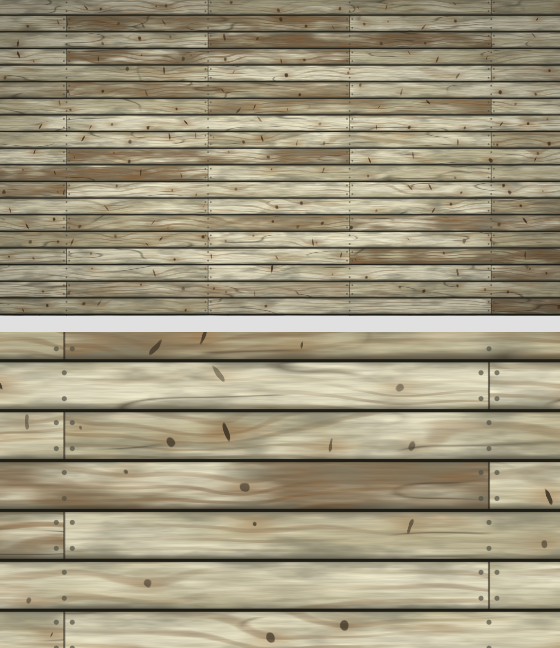
Top, the full canvas; bottom, a detail of the centre.
Reproduce this texture procedurally as a Shadertoy shader.

```glsl
const float ROWS = 19.0;
const float ROW_SHIFT = 0.09;
const float COLUMN = 8.512;       // fastener spacing, in plank heights
const float FIRST_COLUMN = 4.0;

const vec3 CREAM = vec3(0.81, 0.79, 0.69);
const vec3 TAN = vec3(0.68, 0.65, 0.53);
const vec3 BROWN = vec3(0.43, 0.35, 0.25);
const vec3 RUST = vec3(0.52, 0.36, 0.20);
const vec3 GREY = vec3(0.45, 0.44, 0.37);
const vec3 DARK = vec3(0.17, 0.14, 0.10);
const vec3 GAP = vec3(0.11, 0.11, 0.085);

float hash(vec2 p) {
    return fract(sin(dot(p, vec2(127.1, 311.7))) * 43758.5453);
}

float noise(vec2 p) {
    vec2 i = floor(p), f = fract(p);
    f = f * f * (3.0 - 2.0 * f);
    return mix(mix(hash(i), hash(i + vec2(1, 0)), f.x),
               mix(hash(i + vec2(0, 1)), hash(i + vec2(1, 1)), f.x), f.y);
}

float fbm(vec2 p) {
    float sum = 0.0, amp = 0.53;
    for (int k = 0; k < 4; k++) {
        sum += amp * noise(p);
        p = p * 2.03 + 17.3;
        amp *= 0.5;
    }
    return sum;
}

// Filled shape from a signed distance, softened by one pixel
float cover(float dist, float px) {
    return 1.0 - smoothstep(-px, px, dist);
}

// x: dark core, y: stained halo, z: bend of the grain
vec3 knots(vec2 q, vec2 seed, float px) {
    const float CELL = 1.9;
    vec3 sum = vec3(0.0);
    float cell = floor(q.x / CELL);
    for (float k = -1.0; k <= 1.0; k++) {
        vec2 id = vec2(cell + k, 0.0) + seed;
        if (hash(id + 3.1) > 0.6) continue;
        vec2 center = vec2((cell + k + hash(id)) * CELL, 0.2 + 0.6 * hash(id + 7.7));
        vec2 d = q - center;
        float angle = (hash(id + 5.3) - 0.5) * 1.6;
        vec2 r = mat2(cos(angle), -sin(angle), sin(angle), cos(angle)) * d;
        float size = mix(0.04, 0.11, hash(id + 9.2));
        float slit = mix(1.1, 1.9, step(0.6, hash(id + 1.9)));
        float ragged = 0.05 * (noise(q * 9.0 + seed) - 0.5);
        float dist = length(r * vec2(slit, 1.0 / slit)) - size + ragged;
        float strength = mix(0.5, 1.0, hash(id + 2.6));
        sum.x = max(sum.x, strength * cover(dist, px * 0.9));
        sum.y += strength * exp(-dot(d * vec2(1.7, 3.4), d * vec2(1.7, 3.4)) * 2.0);
        sum.z += size * 9.0 * exp(-dot(d * vec2(1.1, 2.4), d * vec2(1.1, 2.4)));
    }
    return sum;
}

// One weathered plank; v runs from its lower to its upper edge
vec3 plank(vec2 q, float v, vec2 id, float px) {
    vec2 seed = id * vec2(37.0, 13.0);
    vec2 w = vec2(q.x, v) + seed;
    float age = smoothstep(0.66, 0.95, hash(id + 0.4));
    vec3 knot = knots(vec2(q.x, v), seed, px);

    // Base tone with long stains
    float stain = fbm(w * vec2(0.3, 1.8));
    float blotch = fbm(w * vec2(0.45, 2.2) + 41.0);
    vec3 col = mix(CREAM, TAN, smoothstep(0.28, 0.72, stain + 0.5 * (hash(id) - 0.5)));
    col = mix(col, BROWN, 0.85 * age * smoothstep(0.2, 0.65, blotch));
    col = mix(col, RUST, (0.25 + 0.3 * age) * smoothstep(0.6, 0.82, blotch));
    col = mix(col, RUST, min(0.4 * knot.y, 0.5));

    // Growth rings bending round the knots, then fine fibres
    float field = v * 3.2 + 2.4 * noise(w * vec2(0.2, 1.1)) + knot.z;
    float ring = smoothstep(0.2, 1.0, sin(field * 7.0 + noise(w * vec2(1.2, 9.0))));
    float ringArea = smoothstep(0.35, 0.7, noise(w * vec2(0.3, 1.3) + 9.0));
    col = mix(col, mix(BROWN, RUST, 0.3), ring * (0.08 + 0.26 * ringArea + 0.25 * age));
    col *= 0.86 + 0.28 * fbm(w * vec2(1.0, 16.0));

    // Grey weathering toward the edges, cracks and knot cores
    float edge = abs(v - 0.5) * 2.0;
    float grime = smoothstep(0.5, 1.0, fbm(w * vec2(0.8, 3.0) + 71.0) + 0.4 * edge * edge);
    col = mix(col, GREY, 0.65 * grime);
    float line = abs(noise(w * vec2(0.4, 2.3) + 23.0) - 0.5);
    float crack = cover(line - 0.015, 0.04) * smoothstep(0.55, 0.75, noise(w * vec2(0.5, 1.0) + 57.0));
    col = mix(col, DARK, 0.55 * crack);
    return mix(col, DARK, 0.8 * knot.x);
}

void mainImage(out vec4 fragColor, in vec2 fragCoord) {
    vec2 uv = fragCoord / iResolution.xy;
    float px = ROWS / iResolution.y;
    vec2 q = fragCoord * px - vec2(0.0, ROW_SHIFT);
    float row = floor(q.y), v = fract(q.y);

    // Planks span two columns and alternate by one column per row
    float stagger = 1.0 - mod(row, 2.0);
    float board = floor((q.x - FIRST_COLUMN - COLUMN * stagger) / (2.0 * COLUMN));
    vec3 col = plank(q, v, vec2(board, row), px);

    // Butt joints and screws
    float along = (q.x - FIRST_COLUMN) / COLUMN;
    float column = floor(along + 0.5);
    float dx = abs(along - column) * COLUMN;
    float joint = mod(column + row, 2.0);
    col = mix(col, DARK, 0.65 * joint * cover(dx - 0.02, px * 0.7));
    vec2 screw = vec2(dx - 0.16 * joint, abs(v - 0.5) - 0.26);
    col = mix(col, GREY * 0.65, 0.7 * cover(length(screw) - 0.05, px * 0.7));

    // Rounded plank edges and the dark gaps between rows
    col *= mix(0.7, 1.0, smoothstep(0.02, 0.17, v));
    col *= mix(0.82, 1.0, smoothstep(0.0, 0.1, 1.0 - v));
    col = mix(col, GAP, cover(min(v, 1.0 - v) - 0.032, px * 0.7));

    // Vignette
    vec2 c = (uv - vec2(0.5, 0.46)) * vec2(1.5, 1.6);
    col *= 1.08 - 0.33 * smoothstep(0.3, 1.2, length(c));
    fragColor = vec4(clamp(col, 0.0, 1.0), 1.0);
}
```
